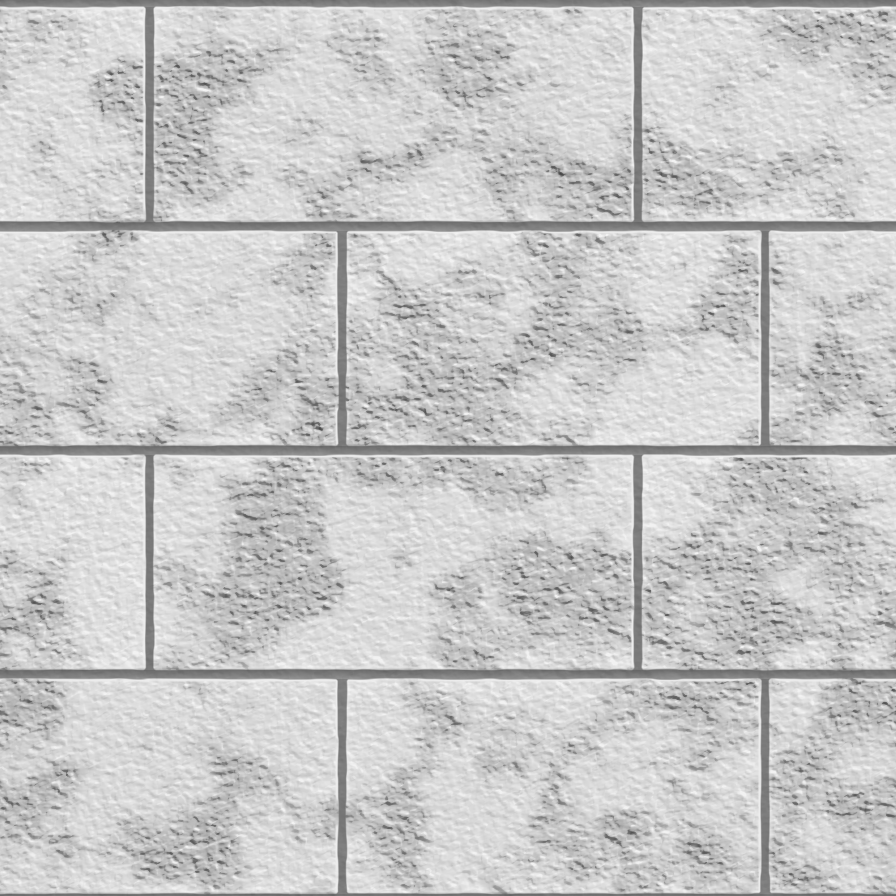
A Shadertoy shader for this texture:

```glsl
// Weathered pale stone blocks in four staggered courses, two blocks per course.
// Each block is a rounded box distance with lit rims; smooth cellular noise gives
// the clouded stains, and its slope toward the light gives the chiselled grain.

vec3 hash3(vec2 p) {
    vec3 q = fract(vec3(p.xyx) * vec3(0.1031, 0.1030, 0.0973));
    q += dot(q, q.yxz + 33.33);
    return fract((q.xxy + q.yzz) * q.zyx);
}

// Smooth cellular noise: nearby random heights blended by distance, tiling over the canvas
float cells(vec2 uv, vec2 count) {
    vec2 p = uv * count, base = floor(p);
    float sum = 0.0, total = 0.0;
    for (int j = -1; j <= 1; j++)
    for (int i = -1; i <= 1; i++) {
        vec2 cell = base + vec2(i, j);
        vec3 rnd = hash3(mod(cell, count) + count.yx * 0.37);
        vec2 away = cell + rnd.xy - p;
        float weight = exp(-6.0 * dot(away, away));
        sum += weight * rnd.z;
        total += weight;
    }
    return sum / total;
}

// Slope toward the light at the upper right
float relief(vec2 uv, vec2 count) {
    return cells(uv, count) - cells(uv + vec2(0.3, 0.6) / count, count);
}

void mainImage(out vec4 fragColor, in vec2 fragCoord) {
    vec2 uv = fragCoord / iResolution.xy;
    float px = 1.0 / iResolution.y;

    // Courses and their alternating vertical joints
    float y = uv.y * 4.0 + 0.01;
    float course = mod(floor(y), 4.0);
    vec2 cuts = mod(course, 2.0) < 0.5 ? vec2(0.382, 0.854) : vec2(0.167, 0.712);
    float x = fract(uv.x - cuts.x), width = cuts.y - cuts.x, block = 0.0;
    if (x > width) {
        x -= width;
        width = 1.0 - width;
        block = 1.0;
    }
    float tint = hash3(vec2(block, course) + 4.0).x - 0.5;

    // Rounded block with slightly uneven edges
    vec2 p = vec2(x - 0.5 * width, fract(y) * 0.25 - 0.125);
    vec2 halfSize = vec2(0.5 * width - 0.0047, 0.1198);
    float wear = cells(uv, vec2(38.0, 44.0));
    vec2 q = abs(p) - halfSize + 0.003;
    float d = length(max(q, 0.0)) + min(max(q.x, q.y), 0.0) - 0.003;
    d += (wear - 0.5) * 0.0018;

    // Stains, from broad clouds to small blotches
    float cloud = 0.5 * cells(uv, vec2(9.0, 11.0))
                + 0.28 * cells(uv, vec2(21.0, 25.0)) + 0.22 * wear;
    float stain = smoothstep(0.62, 0.28, cloud);

    // Grain: embossed bumps, long scratches and dark pits inside the stains
    float grain = relief(uv, vec2(120.0, 180.0)) * 0.6 + relief(uv, vec2(210.0, 290.0)) * 0.5;
    float scratch = cells(uv, vec2(34.0, 190.0)) - 0.5;
    float pits = smoothstep(0.12, 0.45, -grain - scratch * 0.3) * stain;
    float stone = 0.86 + 0.025 * tint - 0.13 * stain;
    stone += grain * mix(0.16, 0.32, stain) + scratch * 0.07 * stain - 0.17 * pits;

    // Paler worn borders, bright rims above and right, faint ones below and left
    stone += 0.05 * exp(d * 60.0) * wear;
    vec2 lit = smoothstep(0.0042, 0.0012, halfSize - p);
    vec2 dim = smoothstep(0.005, 0.001, halfSize + p);
    float rim = max(max(lit.x, lit.y), 0.4 * max(dim.x, dim.y));
    stone = mix(stone, 0.93, rim * smoothstep(0.1, 0.6, wear + 0.15));
    stone -= 0.16 * smoothstep(0.003, 0.0, halfSize.y + p.y) * (1.0 - wear);

    // Recessed mortar, shaded beneath the block above it
    float across = p.y - sign(p.y) * 0.125;
    float mortar = 0.48 + 0.04 * (wear - 0.5) + 0.05 * grain;
    mortar -= abs(p.y) > halfSize.y ? across * 13.0 : 0.0;

    float tone = mix(stone, mortar, smoothstep(-px, px, d));
    fragColor = vec4(vec3(clamp(tone, 0.0, 0.95)), 1.0);
}
```
